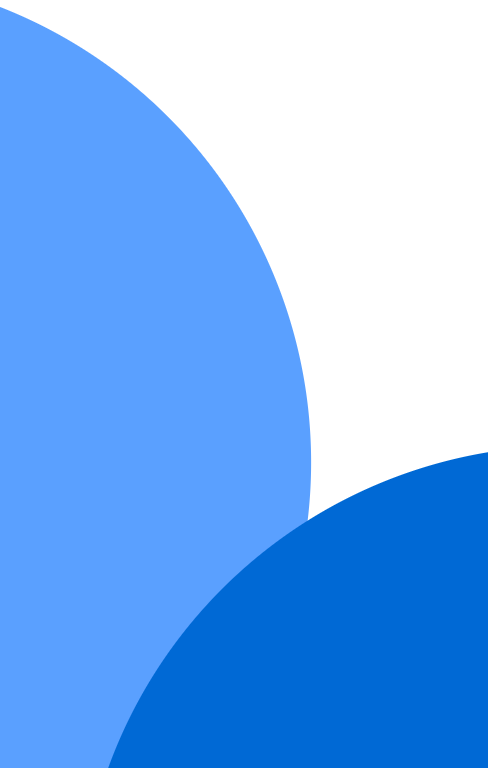
A Shadertoy shader for this background:

```glsl
// Two large flat discs on white: a light blue one entering from the left
// and a deep blue one rising over it from the lower right corner.
// Each disc is a signed distance, blended across one pixel at its edge.

const vec3 WHITE = vec3(1.0);
const vec3 LIGHT_BLUE = vec3(0.353, 0.627, 1.0);
const vec3 DEEP_BLUE = vec3(0.0, 0.412, 0.835);

// Both discs share one radius, in units of the canvas height.
const float DISC_RADIUS = 0.6365;

float discDistance(vec2 point, vec2 center, float radius) {
    return length(point - center) - radius;
}

// Coverage is 1 inside the shape and falls to 0 over one pixel.
float coverage(float signedDistance, float pixelSize) {
    return clamp(0.5 - signedDistance / pixelSize, 0.0, 1.0);
}

vec3 paintDisc(vec3 base, vec3 color, vec2 point, vec2 center, float pixelSize) {
    float distanceToEdge = discDistance(point, center, DISC_RADIUS);
    return mix(base, color, coverage(distanceToEdge, pixelSize));
}

void mainImage(out vec4 fragColor, in vec2 fragCoord) {
    float pixelSize = 1.0 / iResolution.y;
    vec2 point = fragCoord * pixelSize;

    // Paint from back to front.
    vec3 color = WHITE;
    color = paintDisc(color, LIGHT_BLUE, point, vec2(-0.2314, 0.398), pixelSize);
    color = paintDisc(color, DEEP_BLUE, point, vec2(0.7393, -0.2168), pixelSize);

    fragColor = vec4(color, 1.0);
}
```
